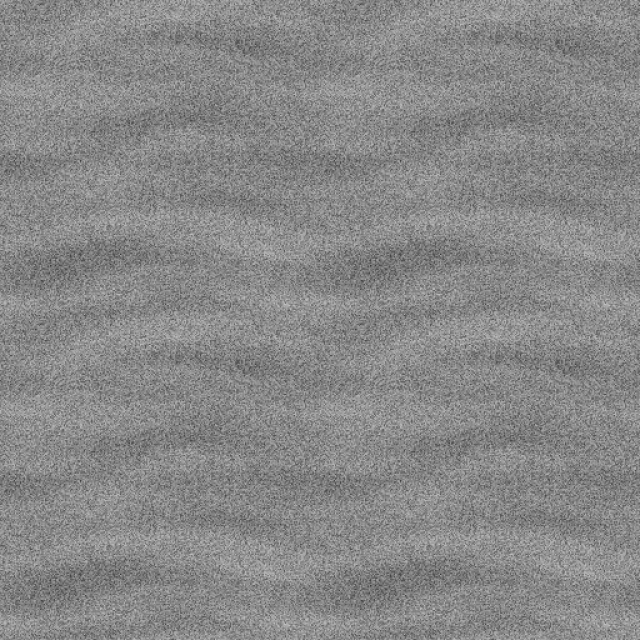
Give the GLSL for this texture, as a three.js fragment shader.

```glsl
varying vec2 vUv;

// Values to tune
const vec3 MEAN_GREY = vec3(0.534);
const float TILES = 2.0;            // repeats across the canvas
const float GRAINS = 256.0;         // grains across one tile
const float GRAIN_CONTRAST = 0.465;
const float GRAIN_MEAN = 0.6;       // mean of the skewed grain value
const float GRAIN_SKEW = 0.6;       // pushes the long tail to the dark side
const float BAND_CONTRAST = 0.115;
const float BAND_DETAIL = 0.45;     // strength of the finer bands
const vec2 BAND_CELLS = vec2(2.0, 9.0);
const float SWAY = 0.025;           // rise and fall of the bands
const float SWAY_START = 0.3;
const float MAX_FOOTPRINT = 3.0;    // widest pixel, in grains
const float TAU = 6.2831853;

float hash(vec2 p) {
  vec3 q = fract(p.xyx * 0.1031);
  q += dot(q, q.yzx + 33.33);
  return fract((q.x + q.y) * q.z);
}

float cornerSlope(vec2 cell, vec2 offset, vec2 period, float seed) {
  float angle = TAU * hash(mod(cell, period) + seed);
  return dot(vec2(cos(angle), sin(angle)), offset);
}

// Gradient noise that wraps after the given whole number of cells
float gradientNoise(vec2 uv, vec2 period, float seed) {
  vec2 p = uv * period;
  vec2 cell = floor(p);
  vec2 f = p - cell;
  vec2 s = f * f * f * (f * (f * 6.0 - 15.0) + 10.0);
  vec2 right = vec2(1.0, 0.0);
  vec2 up = vec2(0.0, 1.0);
  float a = cornerSlope(cell, f, period, seed);
  float b = cornerSlope(cell + right, f - right, period, seed);
  float c = cornerSlope(cell + up, f - up, period, seed);
  float d = cornerSlope(cell + 1.0, f - 1.0, period, seed);
  return mix(mix(a, b, s.x), mix(c, d, s.x), s.y);
}

// Wide, low bands that sway gently across the tile
float bands(vec2 uv) {
  uv.y -= SWAY * sin(TAU * (uv.x - SWAY_START));
  float broad = gradientNoise(uv, BAND_CELLS, 19.0);
  float fine = gradientNoise(uv, BAND_CELLS * 2.0, 53.0);
  return broad + BAND_DETAIL * fine;
}

// Brightness of one grain around zero, with a longer dark tail
float grainValue(vec2 cell) {
  cell = mod(cell, GRAINS);
  float bright = max(hash(cell + 7.0), hash(cell + 411.0));
  float even = hash(cell + 823.0);
  return mix(even, bright, GRAIN_SKEW) - GRAIN_MEAN;
}

// Grains averaged under the pixel by exact box coverage
float grain(vec2 uv) {
  vec2 width = clamp(fwidth(uv) * GRAINS, 0.001, MAX_FOOTPRINT);
  vec2 low = uv * GRAINS - 0.5 * width;
  vec2 high = low + width;
  vec2 first = floor(low);
  float total = 0.0;
  for (int y = 0; y < 4; y++) {
    for (int x = 0; x < 4; x++) {
      vec2 cell = first + vec2(float(x), float(y));
      vec2 overlap = max(min(high, cell + 1.0) - max(low, cell), 0.0);
      total += grainValue(cell) * overlap.x * overlap.y;
    }
  }
  return total / (width.x * width.y);
}

void main() {
  vec2 uv = vUv * TILES;
  float shade = GRAIN_CONTRAST * grain(uv) + BAND_CONTRAST * bands(uv);
  gl_FragColor = vec4(MEAN_GREY + shade, 1.0);
}
```
